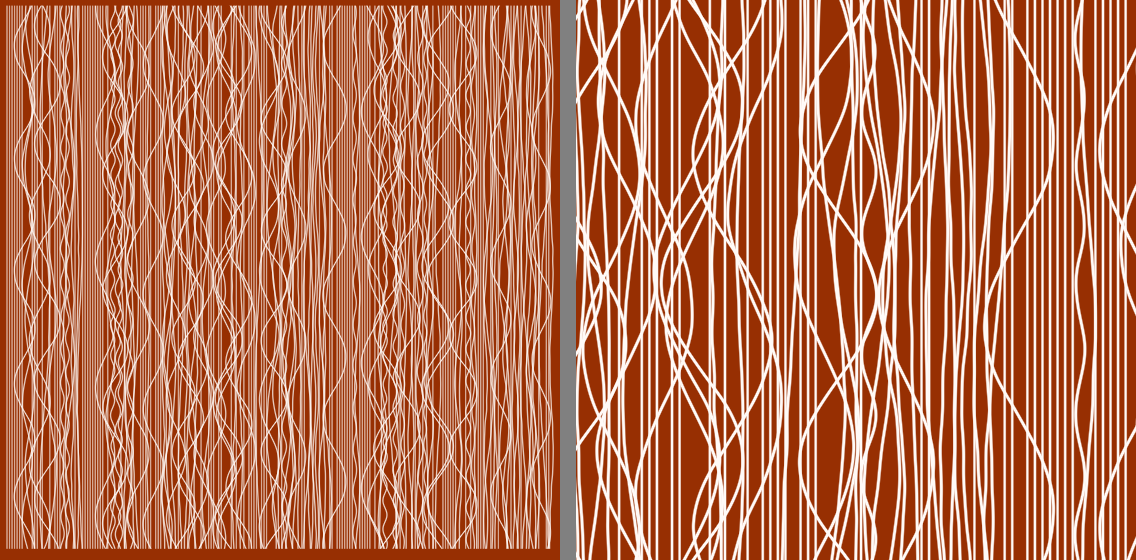
Left: the whole. Right: its middle third, enlarged.
Give the GLSL for this pattern, as a Shadertoy shader.

```glsl
const vec3 RUST = vec3(0.592, 0.185, 0.006);
const vec3 CHALK = vec3(1.0, 0.98, 0.97);
const float TAU = 6.28319;
const float SPACING = 0.0045;   // distance between strand rest positions
const float MARGIN = 0.0125;    // left and right border
const float COUNT = 217.0;      // number of strands
const int REACH = 7;            // neighbours tested each side

float hash(float n, float seed) {
    return fract(sin(n * 127.1 + seed * 311.7) * 43758.5);
}

float noise(float x, float seed) {
    float cell = floor(x);
    float f = fract(x);
    return mix(hash(cell, seed), hash(cell + 1.0, seed), f * f * (3.0 - 2.0 * f));
}

// Share of swinging strands around strand id; calm bands stay straight
float activity(float id) {
    return 0.08 + 0.65 * smoothstep(0.2, 0.5, noise(id / 11.0, 3.0));
}

// Amplitude and frequency of a strand: swing, ripple, drift or still
vec2 waveShape(float id) {
    float kind = hash(id, 1.0) / activity(id);
    float a = hash(id, 5.0);
    float f = hash(id, 7.0);
    if (kind < 0.27) return vec2(mix(0.016, 0.025, a), mix(4.2, 5.1, f));
    if (kind < 0.38) return vec2(mix(0.002, 0.005, a), mix(10.0, 22.0, f));
    if (kind < 1.0) return vec2(mix(0.002, 0.009, a * a), mix(1.2, 5.0, f));
    return vec2(0.0);
}

// Horizontal position of a strand at height y
float strandX(float id, vec2 wave, float y) {
    float rest = MARGIN + id * SPACING;
    float phase = TAU * (wave.y * y + hash(id, 9.0));
    float wobble = noise(y * 45.0, id + 20.0) - 0.5;
    return rest + wave.x * sin(phase) + 0.0012 * wobble * step(0.0001, wave.x);
}

// Part of a filter window covered by a line at distance d
float lineCover(float d, float width, float window) {
    float right = min(d + 0.5 * width, 0.5 * window);
    float left = max(d - 0.5 * width, -0.5 * window);
    return max(right - left, 0.0) / window;
}

// Combined coverage of all strands near a point
float strands(vec2 p, float pixel) {
    float center = floor((p.x - MARGIN) / SPACING + 0.5);
    float bare = 1.0;
    for (int k = -REACH; k <= REACH; k++) {
        float id = center + float(k);
        if (id < 0.0 || id > COUNT - 1.0) continue;
        vec2 wave = waveShape(id);
        float x = strandX(id, wave, p.y);
        float slope = (strandX(id, wave, p.y + 0.002) - x) / 0.002;
        float width = wave.x > 0.0 ? 0.0018 : 0.00145;
        width *= sqrt(1.0 + slope * slope);
        bare *= 1.0 - lineCover(p.x - x, width, 1.35 * pixel);
    }
    return 1.0 - bare;
}

// Soft-edged band between two heights
float band(float y, float low, float high, float pixel) {
    return clamp((y - low) / pixel + 0.5, 0.0, 1.0)
         * clamp((high - y) / pixel + 0.5, 0.0, 1.0);
}

void mainImage(out vec4 fragColor, in vec2 fragCoord) {
    vec2 uv = fragCoord / iResolution.xy;
    vec2 pixel = 1.0 / iResolution.xy;
    float cover = strands(uv, pixel.x) * band(uv.y, 0.02, 0.99, pixel.y);
    fragColor = vec4(mix(RUST, CHALK, cover), 1.0);
}
```
